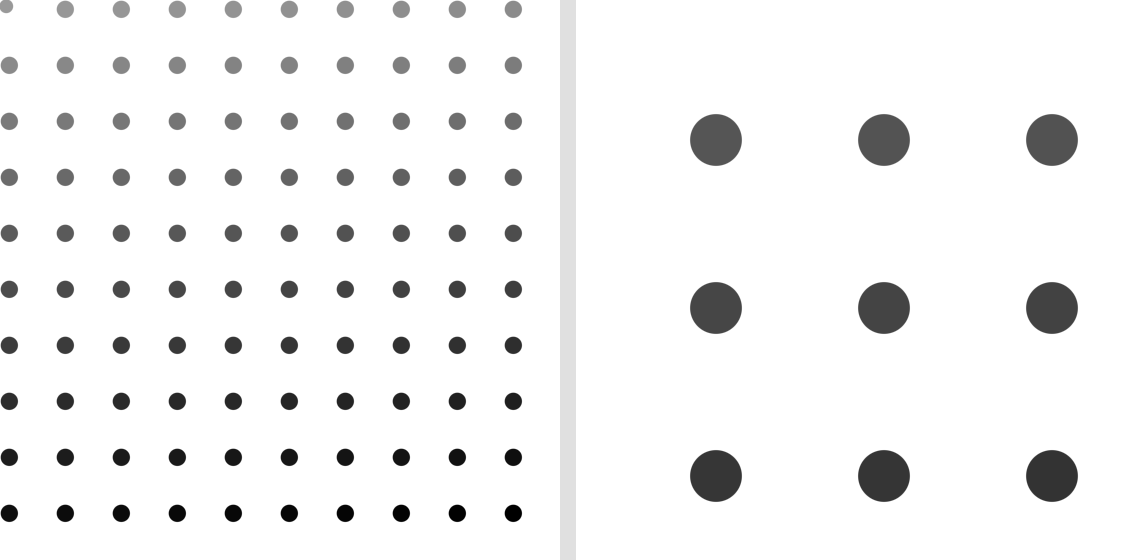
Left, the full canvas; right, a detail of the centre.
This pattern is drawn by a WebGL 1 fragment shader. Its source:

```glsl
precision highp float;

uniform vec2 u_resolution;

const float DOTS_PER_SIDE = 10.0;
const float DOT_INSET = 1.0 / 6.0;     // dot centre inside its cell, in cells
const float DOT_RADIUS = 0.154;        // in cells
const float CORNER_INSET = 0.112;      // the first dot is smaller and nearer the corner
const float CORNER_RADIUS = 0.123;
const float LIGHTEST_GRAY = 0.6;
const float DARKEST_GRAY = 0.0;
const vec3 PAPER = vec3(1.0);

// Gray fades evenly in reading order, left to right and then down.
float dotGray(vec2 cell) {
  float index = cell.y * DOTS_PER_SIDE + cell.x;
  float lastIndex = DOTS_PER_SIDE * DOTS_PER_SIDE - 1.0;
  return mix(LIGHTEST_GRAY, DARKEST_GRAY, index / lastIndex);
}

// Signed distance to the dot of a cell, in cells.
float dotDistance(vec2 gridPos, vec2 cell) {
  bool isCorner = cell.x + cell.y < 0.5;
  float inset = isCorner ? CORNER_INSET : DOT_INSET;
  float radius = isCorner ? CORNER_RADIUS : DOT_RADIUS;
  return length(gridPos - cell - inset) - radius;
}

void main() {
  // Grid coordinates with the first cell at the upper left
  vec2 uv = gl_FragCoord.xy / u_resolution;
  vec2 gridPos = vec2(uv.x, 1.0 - uv.y) * DOTS_PER_SIDE;
  vec2 nearest = floor(gridPos - DOT_INSET + 0.5);
  vec2 cell = clamp(nearest, 0.0, DOTS_PER_SIDE - 1.0);

  // Antialiased dot over the paper
  float edge = 0.75 * DOTS_PER_SIDE / min(u_resolution.x, u_resolution.y);
  float coverage = 1.0 - smoothstep(-edge, edge, dotDistance(gridPos, cell));
  gl_FragColor = vec4(mix(PAPER, vec3(dotGray(cell)), coverage), 1.0);
}
```
